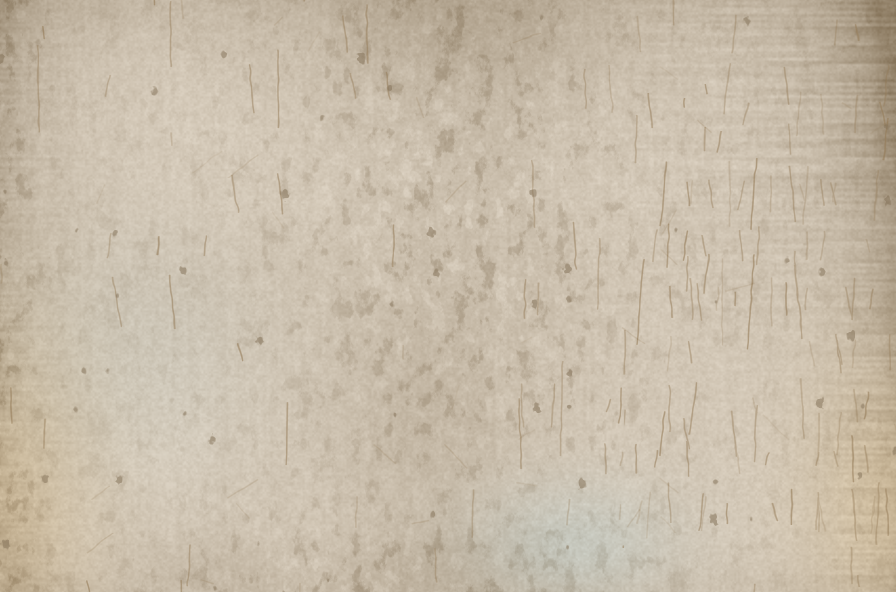
Give the GLSL for this texture, as a Shadertoy shader.

```glsl
float hash(vec2 p) {
    vec3 q = fract(vec3(p.xyx) * 0.1031);
    q += dot(q, q.yzx + 33.33);
    return fract((q.x + q.y) * q.z);
}

float noise(vec2 p) {
    vec2 cell = floor(p), f = fract(p);
    f = f * f * (3.0 - 2.0 * f);
    float low = mix(hash(cell), hash(cell + vec2(1, 0)), f.x);
    float high = mix(hash(cell + vec2(0, 1)), hash(cell + vec2(1, 1)), f.x);
    return mix(low, high, f.y);
}

float fbm(vec2 p) {
    float sum = 0.0, weight = 0.5;
    for (int i = 0; i < 5; i++) {
        sum += weight * noise(p);
        p = mat2(1.6, 1.2, -1.2, 1.6) * p + 17.3;
        weight *= 0.5;
    }
    return sum;
}

// Soft elliptical patch, 1 at its centre
float patchAt(vec2 uv, vec2 centre, vec2 radius) {
    vec2 d = (uv - centre) / radius;
    return exp(-dot(d, d));
}

float segment(vec2 p, vec2 a, vec2 b) {
    vec2 pa = p - a, ba = b - a;
    return length(pa - ba * clamp(dot(pa, ba) / dot(ba, ba), 0.0, 1.0));
}

// One tilted stroke per chosen grid cell
float scratches(vec2 p, vec2 size, float chance, float tilt, float width, float pixel) {
    vec2 cell = floor(p / size);
    vec2 local = (fract(p / size) - 0.5) * size;
    float seed = hash(cell + 3.7);
    float halfLength = size.y * mix(0.1, 0.44, hash(cell + 11.2));
    float lean = (hash(cell + 29.4) - 0.5) * tilt;
    vec2 axis = vec2(lean * size.x, halfLength);
    float shift = (hash(cell + 41.8) - 0.5) * 0.5 * size.x;
    local.x -= shift + (noise(p * 70.0) - 0.5) * 0.003;
    float d = segment(local, -axis, axis);
    float ink = 1.0 - smoothstep(width - pixel * 0.5, width + pixel, d);
    return ink * step(seed, chance) * mix(0.35, 1.0, hash(cell + 57.1));
}

// Small irregular stains in scattered cells
float specks(vec2 p, float size, float chance, float pixel) {
    vec2 cell = floor(p / size);
    vec2 centre = 0.3 + 0.4 * vec2(hash(cell + 5.1), hash(cell + 8.6));
    float d = length((fract(p / size) - centre) * size * vec2(1.0, 0.75));
    float radius = size * mix(0.03, 0.11, hash(cell + 13.9));
    d += (noise(p * 220.0) - 0.5) * radius;
    return (1.0 - smoothstep(radius - pixel, radius + pixel, d)) * step(hash(cell + 21.3), chance);
}

// Broad stains and worn borders
float wear(vec2 uv, vec2 p) {
    float cloud = fbm(p * 4.0);
    float ragged = (cloud - 0.48) * 0.09;
    float left = exp(-max(uv.x + ragged, 0.0) / 0.045);
    float right = exp(-max(1.0 - uv.x + ragged, 0.0) / 0.05);
    float top = exp(-max(1.0 - uv.y + ragged, 0.0) / 0.07);
    float bottom = exp(-max(uv.y + ragged, 0.0) / 0.04);
    float stain = left * mix(0.4, 0.58, uv.y) + right * mix(0.34, 0.8, smoothstep(0.1, 0.85, uv.y));
    stain += top * 0.26 + bottom * 0.15;
    stain += 0.24 * patchAt(uv, vec2(0.52, 0.95), vec2(0.16, 0.16));
    stain += 0.13 * patchAt(uv, vec2(0.5, 0.55), vec2(0.14, 0.35));
    stain += 0.15 * patchAt(uv, vec2(0.47, 0.24), vec2(0.09, 0.18));
    stain += 0.22 * patchAt(uv, vec2(0.49, 0.04), vec2(0.1, 0.07));
    stain += 0.14 * patchAt(uv, vec2(0.24, 0.04), vec2(0.08, 0.06));
    stain += 0.16 * patchAt(uv, vec2(1.0, 0.9), vec2(0.13, 0.2));
    return stain * mix(0.7, 1.3, cloud) + (cloud - 0.48) * 0.16;
}

void mainImage(out vec4 fragColor, in vec2 fragCoord) {
    vec2 uv = fragCoord / iResolution.xy;
    vec2 p = fragCoord / iResolution.y;
    float pixel = 1.0 / iResolution.y;
    float shade = 0.07 + wear(uv, p);

    // Fibres, woven threads and paper grain
    float threadsUp = noise(p * vec2(150.0, 7.0)) - 0.5;
    float threadsAcross = noise(p * vec2(9.0, 190.0) + 60.0) - 0.5;
    float weave = smoothstep(0.6, 1.0, uv.x) * smoothstep(0.25, 0.95, uv.y);
    weave = max(weave, smoothstep(0.88, 1.0, uv.x) * 0.75);
    weave = max(weave, smoothstep(0.1, 0.0, uv.x) * 0.4);
    float grain = noise(p * 170.0) + noise(p * 310.0 + 9.0) - 1.0;
    shade += threadsUp * 0.07 + threadsAcross * mix(0.03, 0.4, weave) + grain * 0.13;

    // Flaked fibres gather down the middle and along the borders
    float worn = patchAt(uv, vec2(0.52, 0.65), vec2(0.2, 0.5));
    worn = max(worn, patchAt(uv, vec2(0.43, 0.0), vec2(0.25, 0.14)));
    worn = max(worn, 0.8 * smoothstep(0.09, 0.0, uv.x));
    float flakes = fbm(p * vec2(58.0, 40.0) + 31.0);
    shade += smoothstep(0.56, 0.72, flakes) * mix(0.1, 0.34, worn);
    shade -= smoothstep(0.4, 0.26, flakes) * 0.16 * worn;

    // Scratches run mostly upright on the right side
    float scored = smoothstep(0.55, 0.75, uv.x) * smoothstep(0.0, 0.15, uv.y) * smoothstep(0.95, 0.7, uv.y);
    float marks = 0.0;
    for (int i = 0; i < 3; i++) {
        float layer = float(i);
        vec2 offset = vec2(0.37, 0.61) * layer;
        vec2 size = vec2(0.028 + 0.008 * layer, 0.09 + 0.045 * layer);
        marks = max(marks, scratches(p + offset, size, mix(0.06, 0.3, scored), 0.3, 0.0009, pixel));
    }
    float nicks = scratches(p.yx + 4.0, vec2(0.05, 0.06), 0.07, 0.9, 0.0008, pixel);
    float spots = specks(p + 2.0, 0.06, 0.12, pixel);

    // Pale paper, brown stain and a cool bleached area
    vec3 pale = vec3(0.845, 0.803, 0.739);
    vec3 umber = vec3(0.585, 0.52, 0.425);
    vec3 color = mix(pale, umber, clamp(shade, -0.2, 1.25));
    float bleach = patchAt(uv, vec2(0.64, 0.08), vec2(0.11, 0.1)) + 0.35 * patchAt(uv, vec2(0.15, 0.4), vec2(0.14, 0.2));
    color = mix(color, color * vec3(0.95, 1.01, 1.05), clamp(bleach, 0.0, 1.0));
    float warmth = patchAt(uv, vec2(0.0, 0.15), vec2(0.1, 0.3)) + patchAt(uv, vec2(1.0, 0.15), vec2(0.1, 0.25));
    color *= mix(vec3(1.0), vec3(1.03, 1.0, 0.93), clamp(warmth, 0.0, 1.0));
    color = mix(color, vec3(0.58, 0.48, 0.34), marks * 0.6 + nicks * 0.25);
    color = mix(color, vec3(0.52, 0.45, 0.35), spots * 0.55);
    fragColor = vec4(clamp(color, 0.0, 1.0), 1.0);
}
```
